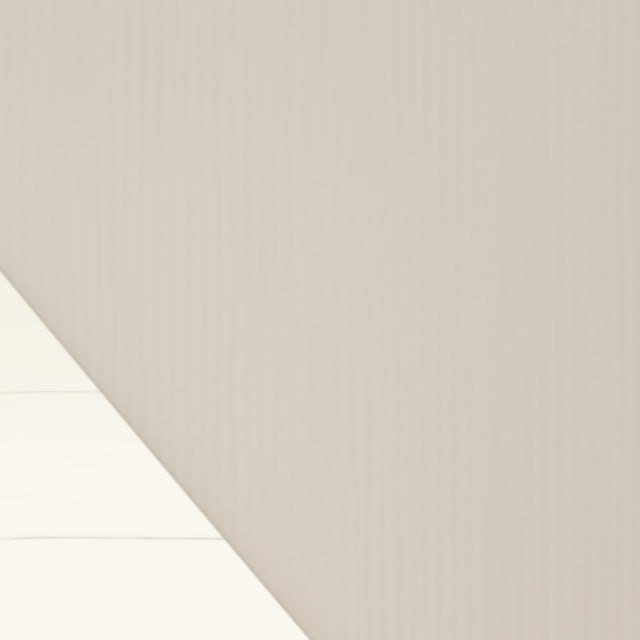
Write a WebGL 2 fragment shader that draws this texture.

```glsl
#version 300 es
precision highp float;

uniform vec2 u_resolution;
out vec4 fragColor;

const vec3 WALL_LIGHT = vec3(0.840, 0.811, 0.760);
const vec3 WALL_TOP = vec3(0.824, 0.802, 0.752);
const vec3 WALL_RIGHT = vec3(0.810, 0.780, 0.730);
const vec3 FLOOR_LIGHT = vec3(0.978, 0.969, 0.934);
const vec3 FLOOR_FAR = vec3(0.956, 0.943, 0.903);
const vec3 SEAM_COLOR = vec3(0.845, 0.832, 0.790);
const vec3 CONTACT_SHADE = vec3(0.034, 0.038, 0.042);
const vec2 EDGE_START = vec2(0.0, 0.577);
const vec2 EDGE_END = vec2(0.484, 0.0);
const float EDGE_BOW = 0.005;
const float EDGE_SOFTNESS = 0.0028;
const float RIM_DEPTH = 0.026;
const float SEAM_BASE = 0.159;
const float SEAM_SPACING = 0.228;
const float SEAM_WIDTH = 0.0019;
const float RIB_COUNT = 43.0;
const float RIB_DEPTH = 0.0032;
const float FIBRE_DEPTH = 0.008;
const float RELIEF_SCALE = 75.0;
const float RELIEF_DEPTH = 0.010;

float hash(vec2 p) {
    vec3 q = fract(vec3(p.xyx) * 0.1031);
    q += dot(q, q.yzx + 33.33);
    return fract((q.x + q.y) * q.z);
}

float noise(vec2 p) {
    vec2 cell = floor(p);
    vec2 f = fract(p);
    f = f * f * (3.0 - 2.0 * f);
    return mix(mix(hash(cell), hash(cell + vec2(1.0, 0.0)), f.x),
               mix(hash(cell + vec2(0.0, 1.0)), hash(cell + 1.0), f.x), f.y);
}

float fbm(vec2 p) {
    float sum = 0.0;
    float amplitude = 0.5;
    for (int i = 0; i < 3; i++) {
        sum += amplitude * (noise(p) - 0.5);
        p = p * 2.03 + 17.1;
        amplitude *= 0.45;
    }
    return sum;
}

// Signed distance to the slightly bowed diagonal, positive on the wall
float edgeDistance(vec2 p) {
    vec2 along = EDGE_END - EDGE_START;
    vec2 normal = normalize(vec2(-along.y, along.x));
    float t = clamp(dot(p - EDGE_START, along) / dot(along, along), 0.0, 1.0);
    return dot(p - EDGE_START, normal) + EDGE_BOW * t * (1.0 - t);
}

// Short embossed wrinkles, lit from the upper left
float wrinkles(vec2 p) {
    vec2 q = RELIEF_SCALE * vec2(p.x + 0.35 * p.y, 0.85 * p.y - 0.2 * p.x);
    q += 1.5 * fbm(p * 30.0);
    return fbm(q) - fbm(q + vec2(-0.25, 0.35));
}

vec3 wallColor(vec2 p, float d) {
    // Broad lighting
    vec3 color = mix(WALL_LIGHT, WALL_TOP, smoothstep(0.5, 1.05, p.y));
    color = mix(color, WALL_RIGHT, 0.9 * smoothstep(0.35, 1.08, p.x));
    color += vec3(0.002, -0.002, -0.003) * (1.0 - p.y);

    // Uneven vertical ribs that fade in and out
    float sway = 1.2 * fbm(p * vec2(9.0, 2.5));
    float rib = sin(6.28318 * (p.x * RIB_COUNT + sway));
    float strength = 1.6 * noise(p * vec2(14.0, 3.5) + 5.0);
    color += RIB_DEPTH * rib * strength;

    // Long fibres and patchy relief
    color += FIBRE_DEPTH * fbm(p * vec2(75.0, 3.0));
    float patches = 0.4 + 1.2 * noise(p * 6.0);
    return color + RELIEF_DEPTH * patches * wrinkles(p)
        - CONTACT_SHADE * exp(-max(d, 0.0) / 0.02);
}

vec3 floorColor(vec2 p) {
    vec3 color = mix(FLOOR_LIGHT, FLOOR_FAR, smoothstep(0.2, 0.58, p.y));

    // Horizontal wood grain
    color += 0.012 * fbm(p * vec2(4.0, 60.0));
    color += 0.006 * fbm(p * vec2(12.0, 20.0));

    // Faint, broken seams, fainter on farther boards
    float wobble = 0.003 * (noise(vec2(p.x * 14.0, 3.0)) - 0.5);
    float offset = p.y - SEAM_BASE + wobble;
    float board = floor(offset / SEAM_SPACING + 0.5);
    float seam = abs(offset - board * SEAM_SPACING);
    float line = exp(-seam * seam / (SEAM_WIDTH * SEAM_WIDTH));
    float wear = 0.2 + 0.6 * noise(vec2(p.x * 26.0, board * 7.0));
    color = mix(color, SEAM_COLOR, line * wear * (1.0 - 0.35 * board));
    return color - 0.006 * exp(-seam / 0.008);
}

void main() {
    vec2 p = gl_FragCoord.xy / u_resolution;
    float pixel = 1.0 / min(u_resolution.x, u_resolution.y);
    float d = edgeDistance(p);
    float blend = max(pixel, EDGE_SOFTNESS);
    vec3 color = mix(floorColor(p), wallColor(p, d), smoothstep(-blend, blend, d));

    // Thin soft rim where the surfaces meet
    float rim = (d - 0.002) / 0.0035;
    color -= RIM_DEPTH * exp(-rim * rim);
    fragColor = vec4(clamp(color, 0.0, 1.0), 1.0);
}
```
